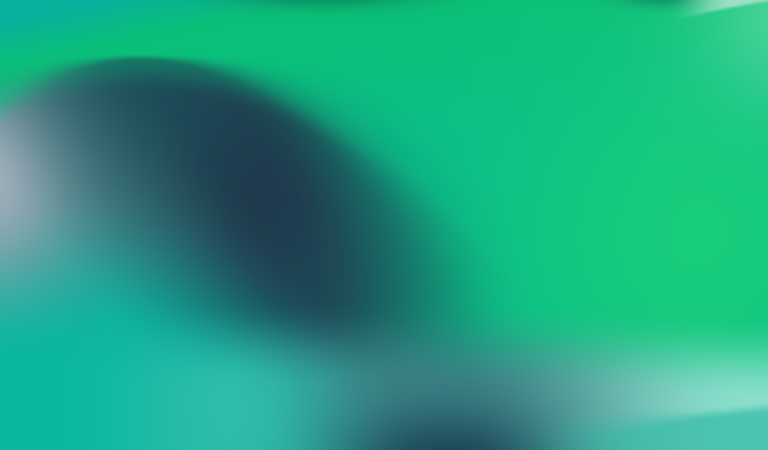
Give the GLSL for this background, as a WebGL 1 fragment shader.

```glsl
precision highp float;
// Soft abstract gradient: a dark rounded hill under green light, with a pale
// mist band along the floor. Each part is a smooth mask over the last colour,
// placed in canvas units with x and y running from 0 to 1.

uniform vec2 u_resolution;

// Rises smoothly from 0 to 1 around zero, over the given half width.
float soft(float d, float halfWidth) {
    return smoothstep(-halfWidth, halfWidth, d);
}

// Elliptical glow, 1 at its centre.
float glow(vec2 p, vec2 centre, vec2 radius) {
    vec2 d = (p - centre) / radius;
    return exp(-dot(d, d));
}

// Green field with a teal corner and dark slivers along the top.
vec3 sky(vec2 p) {
    vec3 c = mix(vec3(0.04, 0.75, 0.46), vec3(0.04, 0.74, 0.54),
                 soft(0.76 - p.y + 0.12 * p.x, 0.22));
    c = mix(c, vec3(0.09, 0.80, 0.48), glow(p, vec2(0.91, 0.48), vec2(0.24, 0.45)));
    c = mix(c, vec3(0.03, 0.69, 0.62), soft(p.y - 0.90 - 0.36 * p.x, 0.075));
    c = mix(c, vec3(0.04, 0.47, 0.34), 0.8 * glow(p, vec2(0.42, 1.015), vec2(0.12, 0.03)));
    c = mix(c, vec3(0.04, 0.46, 0.34), 0.8 * glow(p, vec2(0.87, 1.01), vec2(0.06, 0.025)));

    // Pale upper right corner, split by a rising edge
    c = mix(c, vec3(0.32, 0.84, 0.62), 0.85 * glow(p, vec2(1.04, 0.96), vec2(0.13, 0.20)));
    float edge = p.y - 0.96 - 0.42 * (p.x - 0.89) + 0.7 * (p.x - 0.89) * (p.x - 0.89);
    return mix(c, vec3(0.62, 0.87, 0.77), soft(edge, 0.006) * smoothstep(0.87, 0.96, p.x));
}

// Teal at the left, slate in the middle, pale mist at the right.
vec3 ground(vec2 p) {
    vec3 c = mix(vec3(0.03, 0.72, 0.62), vec3(0.18, 0.74, 0.67), smoothstep(0.05, 0.32, p.x));
    c = mix(c, vec3(0.23, 0.51, 0.52), smoothstep(0.30, 0.54, p.x + 0.25 * (p.y - 0.12)));
    c = mix(c, vec3(0.54, 0.87, 0.80), smoothstep(0.58, 0.98, p.x));

    // Deeper teal beneath the mist
    float below = soft(0.055 + 0.18 * (p.x - 0.78) - p.y, 0.015 + 0.25 * max(0.9 - p.x, 0.0));
    c = mix(c, vec3(0.25, 0.75, 0.67), 0.85 * below * smoothstep(0.60, 0.82, p.x));
    return mix(c, vec3(0.11, 0.27, 0.34), glow(p, vec2(0.585, -0.03), vec2(0.14, 0.115)));
}

// Hill surface: a dark core fading left into teal and lilac.
vec3 hill(vec2 p) {
    vec3 c = mix(vec3(0.05, 0.70, 0.62), vec3(0.30, 0.52, 0.54), smoothstep(0.25, 0.62, p.y));
    c = mix(c, vec3(0.64, 0.69, 0.74), 0.95 * glow(p, vec2(-0.02, 0.60), vec2(0.11, 0.23)));
    vec3 core = mix(vec3(0.11, 0.31, 0.35), vec3(0.12, 0.23, 0.30),
                    glow(p, vec2(0.34, 0.56), vec2(0.12, 0.30)));
    return mix(c, core, soft(p.x - 0.13 - 0.45 * (0.645 - p.y), 0.16));
}

void main() {
    vec2 p = gl_FragCoord.xy / u_resolution;
    vec3 color = sky(p);

    // The crest is crisp at its summit and blurs down both slopes
    float dx = p.x - 0.18;
    float crest = 0.873 - (dx < 0.0 ? 2.6 : 1.9) * dx * dx;
    float blur = 0.008 + (dx < 0.0 ? 2.0 : 1.5) * dx * dx;
    float mask = soft(crest - p.y, blur);
    mask *= mix(0.65, 1.0, smoothstep(0.0, 0.08, crest - p.y));

    // The right flank bows outward as it descends
    float flank = 0.56 - 0.6 * (p.y - 0.33) * (p.y - 0.33);
    mask *= 1.0 - smoothstep(flank - 0.15, flank + 0.15, p.x);
    color = mix(color, hill(p), mask);

    // The floor rises slightly beneath the hill and fades upward
    float top = 0.235 - 0.03 * smoothstep(0.6, 1.0, p.x);
    color = mix(color, ground(p), soft(top - p.y, 0.10));

    gl_FragColor = vec4(color, 1.0);
}
```
